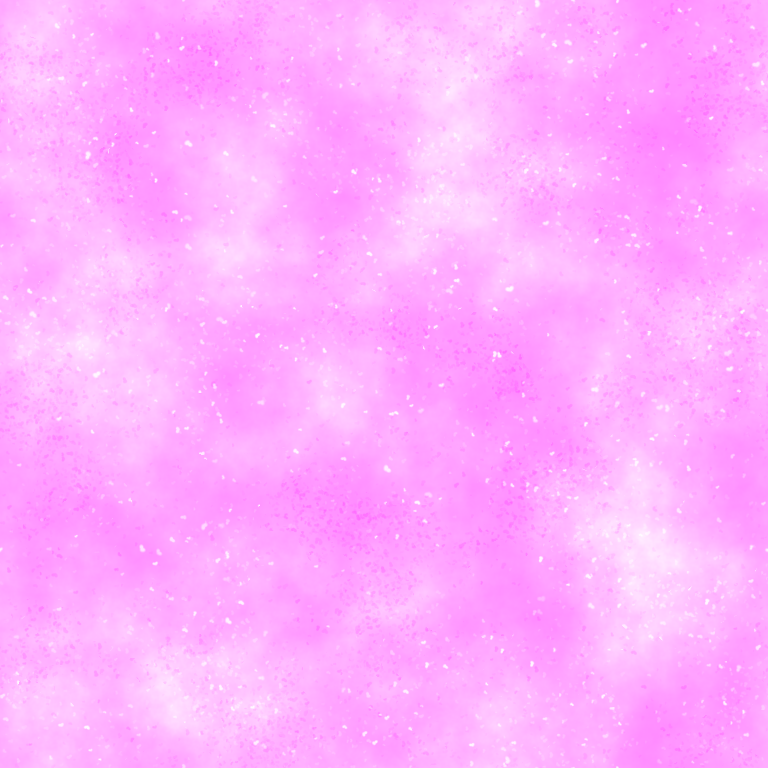
This texture is drawn by a WebGL 2 fragment shader. Its source:

```glsl
#version 300 es
precision highp float;
// Soft pink clouds with clustered dark grains and sparse white flecks.
// Wrapped gradient noise forms the clouds; jittered cells scatter the specks.
// Every lattice has a whole number of cells, so the result tiles.
uniform vec2 u_resolution;
out vec4 fragColor;

// Integer hash of a wrapped cell, giving three values in 0..1.
vec3 hash3(vec2 cell, float period, uint seed) {
    uvec3 v = uvec3(uvec2(mod(cell, period)), seed);
    v = v * 1664525u + 1013904223u;
    v.x += v.y * v.z; v.y += v.z * v.x; v.z += v.x * v.y;
    v ^= v >> 16u;
    v.x += v.y * v.z; v.y += v.z * v.x; v.z += v.x * v.y;
    return vec3(v >> 8u) / 16777216.0;
}

float slope(vec2 cell, vec2 corner, vec2 f, float period, uint seed) {
    float angle = 6.28319 * hash3(cell + corner, period, seed).x;
    return dot(vec2(cos(angle), sin(angle)), f - corner);
}

float gradientNoise(vec2 uv, float period, uint seed) {
    vec2 p = uv * period;
    vec2 cell = floor(p), f = fract(p);
    vec2 w = f * f * f * (f * (f * 6.0 - 15.0) + 10.0);
    vec2 e = vec2(0.0, 1.0);
    return mix(mix(slope(cell, e.xx, f, period, seed), slope(cell, e.yx, f, period, seed), w.x),
               mix(slope(cell, e.xy, f, period, seed), slope(cell, e.yy, f, period, seed), w.x), w.y);
}

float clouds(vec2 uv, float period, int octaves, uint seed) {
    float sum = 0.0, amplitude = 1.0;
    for (int i = 0; i < octaves; i++) {
        sum += amplitude * gradientNoise(uv, period, seed + uint(i));
        period *= 2.0;
        amplitude *= 0.58;
    }
    return sum;
}

// Coverage of small uneven ovals, present in a given fraction of the cells.
float specks(vec2 uv, float period, float density, float size, uint seed) {
    vec2 p = uv * period;
    vec2 home = floor(p);
    float soft = 0.06 + 0.6 * period / u_resolution.y;
    float cover = 0.0;
    for (int y = -1; y <= 1; y++) {
        for (int x = -1; x <= 1; x++) {
            vec2 cell = home + vec2(x, y);
            vec3 place = hash3(cell, period, seed);
            vec3 look = hash3(cell, period, seed + 1u);
            vec2 d = p - cell - place.xy;
            float angle = 6.28319 * look.x;
            float stretch = 1.0 + 0.3 * sin(2.0 * atan(d.y, d.x + 1e-5) + angle)
                                + 0.15 * sin(3.0 * atan(d.y, d.x + 1e-5) - angle);
            float radius = size * (0.45 + 0.55 * look.y) * stretch;
            float oval = 1.0 - smoothstep(radius - soft, radius + soft, length(d));
            cover = max(cover, oval * step(place.z, density) * (0.3 + 0.7 * look.z));
        }
    }
    return cover;
}

void main() {
    vec2 uv = gl_FragCoord.xy / u_resolution;

    // Cloud tone: a skewed spread with pale highlights.
    float green = 0.37 + 0.3 * exp(0.8 * clouds(uv, 4.0, 7, 10u));

    // Dark and pale grains gather in separate patches.
    float darkPatch = smoothstep(-0.05, 0.5, clouds(uv, 5.0, 4, 40u));
    float palePatch = smoothstep(-0.2, 0.5, clouds(uv, 6.0, 4, 60u));
    green -= 0.11 * specks(uv, 128.0, 0.02 + 0.5 * darkPatch, 0.42, 80u);
    green -= 0.05 * specks(uv, 190.0, 0.05 + 0.5 * darkPatch, 0.5, 90u);
    green += 0.08 * specks(uv, 150.0, 0.03 + 0.25 * palePatch, 0.42, 100u);

    // Bright flecks, mostly tiny with a few larger ones.
    float flecks = specks(uv, 90.0, 0.03 + 0.13 * palePatch, 0.27, 110u);
    flecks = max(flecks, specks(uv, 50.0, 0.04, 0.2, 120u));
    green = mix(green, 1.0, 0.9 * flecks);

    fragColor = vec4(1.0, clamp(green, 0.0, 1.0), 1.0, 1.0);
}
```
